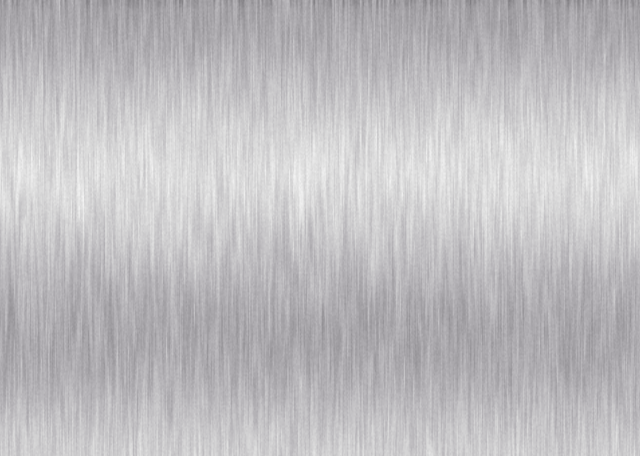
This texture is drawn by a WebGL 1 fragment shader. Its source:

```glsl
precision highp float;
// Brushed silver metal: fine vertical streaks over soft horizontal bands of light.
uniform vec2 u_resolution;

float hash(vec2 p) {
  vec3 q = fract(p.xyx * vec3(0.1031, 0.1030, 0.0973));
  q += dot(q, q.yzx + 33.33);
  return fract((q.x + q.y) * q.z);
}

// One brushed column: smooth noise along its length, with a random start.
float columnNoise(float column, float y) {
  y += 7.0 * hash(vec2(column, 91.0));
  float cell = floor(y);
  float blend = smoothstep(0.0, 1.0, y - cell);
  return mix(hash(vec2(column, cell)), hash(vec2(column, cell + 1.0)), blend);
}

// Neighbouring columns blended into streaks, centred on zero.
float streaks(vec2 p) {
  float column = floor(p.x);
  float blend = smoothstep(0.0, 1.0, p.x - column);
  return mix(columnNoise(column, p.y), columnNoise(column + 1.0, p.y), blend) - 0.5;
}

// Brightness of the reflected light from bottom (0) to top (1).
float sheen(float y) {
  return 0.82 - 0.155 * smoothstep(-0.05, 0.25, y)
              + 0.2 * smoothstep(0.27, 0.63, y)
              - 0.225 * smoothstep(0.60, 1.03, y);
}

void main() {
  vec2 p = gl_FragCoord.xy / u_resolution.y;

  // Streak layers, from hair-thin scratches to faint broad strokes
  float hair = streaks(p * vec2(345.0, 16.0));
  float fine = streaks(p * vec2(215.0, 12.0) + vec2(600.0, 20.0));
  float medium = streaks(p * vec2(110.0, 9.0) + vec2(300.0, 30.0));
  float broad = streaks(p * vec2(38.0, 4.0) + vec2(700.0, 40.0));
  float grain = streaks(p * vec2(340.0, 230.0) + vec2(900.0, 60.0));

  // Streaks gently fray the edges of the bands
  float tone = sheen(p.y + 0.03 * medium + 0.025 * broad);
  tone += 0.085 * hair + 0.075 * fine + 0.035 * medium + 0.018 * broad + 0.045 * grain;

  // Sparse short bright scratches and a darker, rougher top rim
  float scratch = streaks(p * vec2(230.0, 13.0) + vec2(1200.0, 80.0));
  tone += 0.045 * smoothstep(0.3, 0.48, scratch);
  tone += smoothstep(0.975, 1.0, p.y) * (0.1 * fine - 0.025);

  // Shadows lean to a cool violet grey, highlights are neutral
  vec3 tint = mix(vec3(0.002, -0.006, 0.01), vec3(0.0), smoothstep(0.68, 0.9, tone));
  gl_FragColor = vec4(clamp(tone - 0.003 + tint, 0.0, 1.0), 1.0);
}
```
